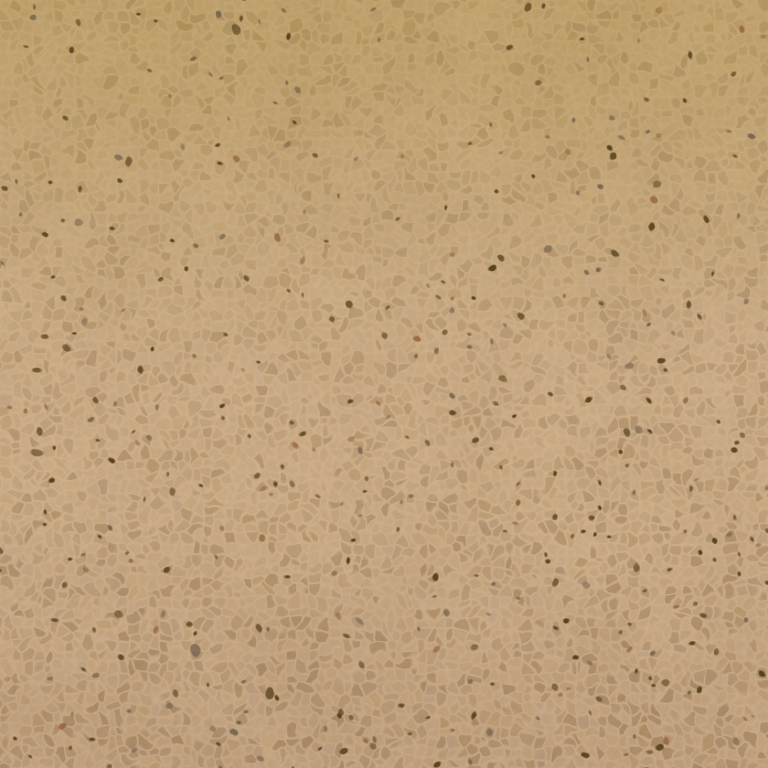
A WebGL 2 fragment shader for this texture:

```glsl
#version 300 es
precision highp float;

uniform vec2 u_resolution;
out vec4 fragColor;

// Grain layer
const float GRAIN_CELLS = 72.0;
const float GRAIN_STRETCH = 1.55;
const float GRAIN_DEPTH = 0.095;
const float RIM_WIDTH = 0.30;
const float RIM_LIGHT = 0.022;

// Speck layer
const float SPECK_CELLS = 70.0;
const float SPECK_CHANCE_TOP = 0.06;
const float SPECK_CHANCE_BOTTOM = 0.105;
const float SPECK_MIN = 0.0027;
const float SPECK_MAX = 0.0058;
const float SPECK_SOFT = 0.0013;
const float SPECK_TILT = -0.6;

// Palette
const vec3 CEMENT_TOP = vec3(0.745, 0.627, 0.425);
const vec3 CEMENT_MIDDLE = vec3(0.784, 0.663, 0.518);
const vec3 CEMENT_BOTTOM = vec3(0.748, 0.624, 0.490);
const vec3 OLIVE = vec3(0.34, 0.26, 0.11);
const vec3 GREY_BROWN = vec3(0.47, 0.40, 0.31);
const vec3 RUST = vec3(0.60, 0.41, 0.24);

const float TAU = 6.2832;

vec3 hash3(vec2 p) {
    vec3 q = fract(p.xyx * vec3(0.1031, 0.1030, 0.0973));
    q += dot(q, q.yxz + 33.33);
    return fract((q.xxy + q.yzz) * q.zyx);
}

mat2 rotation(float angle) {
    float c = cos(angle), s = sin(angle);
    return mat2(c, -s, s, c);
}

float gradientAt(vec2 corner, vec2 offset) {
    float angle = TAU * hash3(corner + 211.0).x;
    return dot(vec2(cos(angle), sin(angle)), offset);
}

float gradientNoise(vec2 p) {
    vec2 i = floor(p), f = fract(p);
    vec2 w = f * f * f * (f * (f * 6.0 - 15.0) + 10.0);
    vec2 x = vec2(1.0, 0.0);
    float low = mix(gradientAt(i, f), gradientAt(i + x, f - x), w.x);
    float high = mix(gradientAt(i + x.yx, f - x.yx), gradientAt(i + 1.0, f - 1.0), w.x);
    return mix(low, high, w.y);
}

// Stretched Voronoi grains: xy = random tone and tint, z = gap to the border
vec3 grains(vec2 p) {
    vec2 cell = floor(p);
    float nearest = 9.0, second = 9.0;
    vec2 tone = vec2(0.0);
    for (int y = -2; y <= 2; y++) {
        for (int x = -2; x <= 2; x++) {
            vec2 id = cell + vec2(x, y);
            vec3 h = hash3(id + 17.0);
            vec2 d = rotation(h.z * TAU) * (p - id - 0.1 - 0.8 * h.xy);
            float dist = length(d * vec2(1.0 / GRAIN_STRETCH, 1.0));
            if (dist < nearest) {
                second = nearest;
                nearest = dist;
                tone = hash3(id + 71.0).xy;
            } else {
                second = min(second, dist);
            }
        }
    }
    return vec3(tone, second - nearest);
}

// Scattered dark chips: rgb = colour, a = coverage
vec4 specks(vec2 p) {
    vec2 cell = floor(p * SPECK_CELLS);
    vec4 result = vec4(OLIVE, 0.0);
    for (int y = -1; y <= 1; y++) {
        for (int x = -1; x <= 1; x++) {
            vec2 id = cell + vec2(x, y);
            vec3 place = hash3(id + 131.0), form = hash3(id + 307.0), kind = hash3(id + 521.0);
            float chance = mix(SPECK_CHANCE_BOTTOM, SPECK_CHANCE_TOP, id.y / SPECK_CELLS);
            if (place.z > chance) continue;

            vec2 d = p - (id + place.xy) / SPECK_CELLS;
            d = rotation(SPECK_TILT + (form.x - 0.5) * 2.8) * d;
            float size = mix(SPECK_MIN, SPECK_MAX, form.y * form.y) * (kind.z > 0.97 ? 1.5 : 1.0);
            vec2 radii = size * vec2(1.0, mix(0.5, 0.85, form.z));
            float uneven = 0.25 * gradientNoise(d / size + id * 3.7);
            float edge = (length(d / radii) - 1.0 + uneven) * radii.y;
            float cover = 1.0 - smoothstep(-SPECK_SOFT, SPECK_SOFT, edge);
            cover *= mix(0.55, 1.0, kind.y);
            vec3 colour = kind.x < 0.64 ? OLIVE : (kind.x < 0.87 ? GREY_BROWN : RUST);
            if (cover > result.a) result = vec4(colour, cover);
        }
    }
    return result;
}

void main() {
    vec2 p = gl_FragCoord.xy / u_resolution.y;

    // Broad shading, yellower at the top and rosier below
    float height = p.y + 0.08 * gradientNoise(p * 3.0);
    vec3 colour = mix(CEMENT_BOTTOM, CEMENT_MIDDLE, smoothstep(-0.05, 0.42, height));
    colour = mix(colour, CEMENT_TOP, smoothstep(0.48, 1.03, height));
    colour += 0.016 * gradientNoise(p * 9.0) + 0.014 * gradientNoise(p * 130.0);

    // Tan grains with pale rims, crisper towards the bottom
    vec2 warp = vec2(gradientNoise(p * 60.0), gradientNoise(p * 60.0 + 40.0));
    vec3 grain = grains(p * GRAIN_CELLS + 0.45 * warp);
    float contrast = mix(1.0, 0.65, smoothstep(0.1, 0.9, p.y));
    float body = smoothstep(0.0, RIM_WIDTH, grain.z);
    float shade = GRAIN_DEPTH * grain.x * grain.x * body;
    colour += contrast * (RIM_LIGHT * (1.0 - body) - shade);
    colour += contrast * body * (grain.y - 0.5) * vec3(0.012, 0.0, -0.028);

    vec4 speck = specks(p);
    fragColor = vec4(mix(colour, speck.rgb, speck.a), 1.0);
}
```
